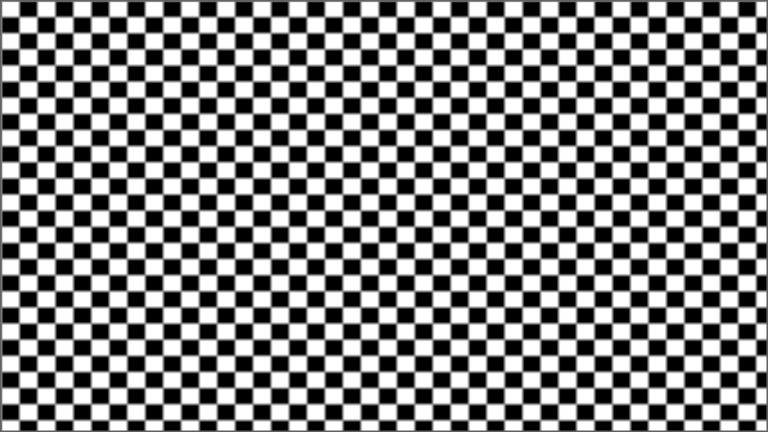
Give the GLSL for this pattern, as a WebGL 1 fragment shader.

```glsl
precision highp float;

uniform vec2 u_resolution;

// Alternating +1 / -1 bands along each axis, blended softly at the boundaries
vec2 softBands(vec2 cell, vec2 softness) {
    vec2 side = 1.0 - 2.0 * mod(floor(cell), 2.0);
    vec2 edgeDistance = abs(fract(cell + 0.5) - 0.5);
    vec2 t = clamp(edgeDistance / softness, 0.0, 1.0);
    return side * t * (1.5 - 0.5 * t * t);
}

void main() {
    vec2 uv = gl_FragCoord.xy / u_resolution;

    // Cells counted from the upper left corner
    vec2 cell = vec2(uv.x, 1.0 - uv.y) * vec2(42.74, 26.78) - vec2(0.085, 0.06);
    vec2 bands = softBands(cell, vec2(0.125, 0.14));

    // Checker, with the white squares spreading slightly into the black
    float checker = pow(clamp(0.5 + 0.5 * bands.x * bands.y, 0.0, 1.0), 0.85);

    // Thin grey frame around the canvas
    vec2 inset = min(uv, 1.0 - uv) * vec2(u_resolution.x / u_resolution.y, 1.0);
    float frame = 1.0 - smoothstep(0.002, 0.005, min(inset.x, inset.y));

    gl_FragColor = vec4(vec3(mix(checker, 0.38, frame)), 1.0);
}
```
